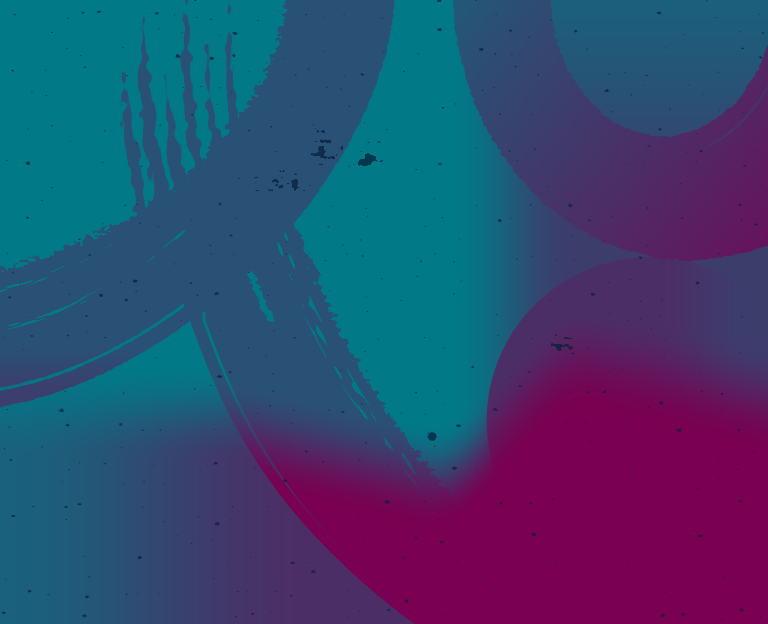
Reproduce this background procedurally as a WebGL 1 fragment shader.

```glsl
precision highp float;
// Broad dry-brush rings and a sweeping stroke over a teal to magenta glow, with ink specks.

uniform vec2 u_resolution;

#define TEAL vec3(0.005, 0.475, 0.53)
#define MAGENTA vec3(0.475, 0.0, 0.32)
#define INK vec3(0.03, 0.12, 0.24)
#define STROKE_HEAT 0.33
#define ROUGHNESS 0.012
#define SPECK_CELL 0.03
#define SPECK_CHANCE 0.36
#define STRANDS 6

float hash(vec2 p) {
  return fract(sin(dot(p, vec2(127.1, 311.7))) * 43758.55);
}

float noise(vec2 p) {
  vec2 i = floor(p), f = fract(p);
  f = f * f * (3.0 - 2.0 * f);
  return mix(mix(hash(i), hash(i + vec2(1, 0)), f.x),
             mix(hash(i + vec2(0, 1)), hash(i + vec2(1, 1)), f.x), f.y);
}

// Smooth ramp from a to b, in either direction.
float ramp(float a, float b, float x) {
  float t = clamp((x - a) / (b - a), 0.0, 1.0);
  return t * t * (3.0 - 2.0 * t);
}

// Antialiased coverage of a signed distance.
float cover(float d) {
  float px = 0.8 / u_resolution.y;
  return ramp(px, -px, d);
}

// Superellipse level: 1 on the rim.
float level(vec2 p, vec2 radii, float power) {
  vec2 q = pow(abs(p / radii) + 1e-5, vec2(power));
  return pow(q.x + q.y, 1.0 / power);
}

// Thin bristles rising from the inner rim of the left ring.
float strands(vec2 p) {
  float sum = 0.0;
  for (int i = 0; i < STRANDS; i++) {
    float n = float(i), h = hash(vec2(n, 4.0));
    float top = 1.02 - 0.09 * mod(n + 1.0, 2.0) - 0.06 * h;
    float s = clamp((0.98 - p.y) / 0.28, 0.0, 1.0);
    float x = 0.197 + 0.034 * n + 0.038 * s * s - 0.012 * s;
    float width = 0.011 * ramp(top, top - 0.16, p.y) * (0.6 + 0.6 * h);
    float rag = (noise(vec2(p.x * 130.0 + n, p.y * 65.0)) - 0.5) * 0.012;
    sum = max(sum, cover(abs(p.x - x) - width + rag) * step(p.y, top));
  }
  return sum * step(0.66, p.y);
}

// One small irregular speck per grid cell.
float specks(vec2 p) {
  vec2 cell = floor(p / SPECK_CELL);
  vec2 center = 0.2 + 0.6 * vec2(hash(cell), hash(cell + 17.0));
  float size = 0.0006 + 0.0022 * pow(hash(cell + 5.0), 5.0);
  vec2 d = (p / SPECK_CELL - cell - center) * SPECK_CELL;
  float rag = (noise(p * 500.0) - 0.5) * size;
  return cover(length(d * vec2(0.8, 1.1)) - size + rag) * step(hash(cell + 31.0), SPECK_CHANCE);
}

// Broken ink patch, fading out from its center.
float patchInk(vec2 p, vec2 center, vec2 size) {
  vec2 d = (p - center) / size;
  float grain = noise(p * vec2(95, 190)) * 0.7 + noise(p * 330.0) * 0.3;
  return ramp(0.66, 0.72, grain + 0.12 - 0.28 * dot(d, d));
}

void main() {
  vec2 p = gl_FragCoord.xy / u_resolution.y;
  float down = 1.0 - p.y;
  float grain = noise(p * vec2(85, 170)) * 0.6 + noise(p * vec2(260, 320)) * 0.4;
  float rag = (grain - 0.5) * ROUGHNESS;

  // Edges of the sweeping stroke
  float u = max((down - 0.513) / 0.487, 0.0);
  float leftEdge = 0.304 + 0.176 * u + 0.184 * pow(u, 2.6);
  float v = max((down - 0.356) / 0.4, 0.0);
  float rightEdge = 0.476 + 0.12 * v + 0.096 * v * v;

  // Background glows, as heat from teal (0) to magenta (1)
  float leftGlow = (0.2 + 0.42 * ramp(0.0, 0.5, p.x)) * ramp(0.42, 0.26, p.y);
  float rightGlow = 0.5 * ramp(0.72, 0.92, p.x);
  float hotTop = 0.33 - 0.23 * (p.x - 0.43) + 0.25 * ramp(0.68, 0.95, p.x);
  float hot = ramp(hotTop + 0.05, hotTop - 0.12, p.y);
  float disc = cover(length(p - vec2(1.042, 0.326)) - 0.262);
  float heat = mix(rightGlow, mix(0.62, 0.5, ramp(1.05, 1.2, p.x)), disc);

  // Sweeping stroke with dry gaps
  float across = p.x - rightEdge;
  float sweep = cover(across + 2.5 * rag) * step(0.356, down);
  float bristle = noise(vec2(across * 170.0, p.y * 45.0));
  float gaps = ramp(0.62, 0.68, bristle - 0.15 * v) * cover(abs(across + 0.035) - 0.012);
  gaps = max(gaps, cover(abs(across + 0.104) - 0.005 + rag) * cover(abs(down - 0.475) - 0.04));
  heat = mix(heat, STROKE_HEAT, sweep * (1.0 - gaps));
  heat = mix(heat, 1.0, hot);
  float inside = cover(leftEdge - p.x);
  float scratch = cover(abs(p.x - leftEdge - 0.023) - 0.0022 * ramp(0.12, 0.3, p.y));
  heat = mix(leftGlow, heat, inside * (1.0 - scratch * step(0.5, down) * step(0.1, p.y)));

  // Left ring, its bristles, dry streaks and thin scratch
  vec2 q = p - vec2(-0.048, 1.0);
  float outer = level(q, vec2(0.68, 0.657), 1.67);
  float inner = level(q, vec2(0.506, 0.433), 1.7);
  float ring = cover((outer - 1.0) * 0.65 + 0.3 * rag) * cover((1.0 - inner) * 0.45 + 2.0 * rag);
  float streak = cover(min(abs(outer - 0.717), abs(outer - 0.81)) - 0.006);
  streak *= ramp(0.55, 0.62, noise(vec2(p.x * 45.0, outer * 260.0)) - p.x);
  float arc = cover(abs(outer - 0.957) * 0.65 - 0.0024 + 0.2 * rag) * step(p.x, 0.295);
  ring *= 1.0 - max(streak, arc);
  float ringHeat = STROKE_HEAT + 0.16 * ramp(0.46, 0.36, p.y) * ramp(0.32, 0.2, p.x);
  heat = mix(heat, ringHeat, max(ring, strands(p) * step(inner, 1.02)));

  // Right ring, its cool hollow and thin scratch
  float rimOut = level(p - vec2(1.106, 1.016), vec2(0.38, 0.433), 2.0);
  float rimIn = level(p - vec2(1.0625, 1.016), vec2(0.181, 0.234), 2.0);
  float band = 0.35 + 0.69 * (p.x - 0.77) + 0.56 * (0.92 - p.y);
  band -= 0.16 * cover(abs(rimIn - 1.14) * 0.2 - 0.0014) * ramp(1.1, 1.18, p.x);
  heat = mix(heat, band, cover((rimOut - 1.0) * 0.4 + 0.5 * rag));
  heat = mix(heat, 0.2 + 0.9 * down, cover((rimIn - 1.0) * 0.2 + 0.5 * rag));

  // Ink specks and patches
  float ink = specks(p);
  ink = max(ink, patchInk(p, vec2(0.45, 0.705), vec2(0.05, 0.022)));
  ink = max(ink, patchInk(p, vec2(0.52, 0.765), vec2(0.03, 0.03)));
  ink = max(ink, patchInk(p, vec2(0.59, 0.74), vec2(0.035, 0.02)));
  ink = max(ink, patchInk(p, vec2(0.897, 0.447), vec2(0.025, 0.018)));
  ink = max(ink, cover(length((p - vec2(0.693, 0.301)) * vec2(0.8, 1.1)) - 0.006 + 0.5 * rag));

  vec3 color = mix(TEAL, MAGENTA, clamp(heat, 0.0, 1.0));
  gl_FragColor = vec4(mix(color, INK, 0.75 * ink), 1.0);
}
```
